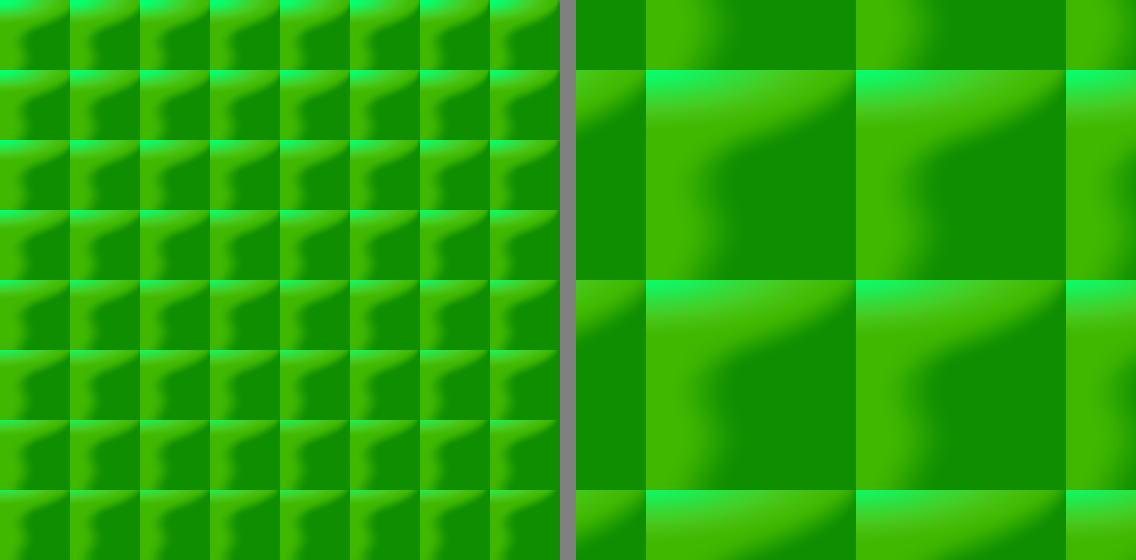
Left, the full canvas; right, a detail of the centre.
Give the GLSL for this pattern, as a WebGL 1 fragment shader.

```glsl
precision highp float;

uniform vec2 u_resolution;

#define TILES 8.0
#define DRIFT vec2(0.08, 0.13)
#define SHADE vec3(0.058, 0.557, 0.0)
#define LEAF vec3(0.25, 0.72, 0.0)
#define PALE vec3(0.29, 0.79, 0.12)
#define GLOW vec3(0.02, 1.0, 0.44)
#define GLOW_SIZE vec2(1.05, 0.36)
#define RIDGE_SOFTNESS 0.20
#define SIDE_SOFTNESS 0.34

// Light on the left side, with a wavy soft border
float sideLight(vec2 q) {
  float border = 0.505 + 0.025 * cos(15.0 * (q.y - 0.82));
  border -= 0.08 * smoothstep(0.92, 1.2, q.y);
  return 1.0 - smoothstep(border - SIDE_SOFTNESS, border, q.x);
}

// Light along the top, above a curve that falls away to the right
float ridgeLight(vec2 q) {
  float border = 0.12 + 0.5 * sqrt(max(1.05 - q.x, 0.0));
  return smoothstep(0.0, RIDGE_SOFTNESS, border - q.y);
}

// One tile, with q running right and down from its upper left corner
vec3 tileColor(vec2 q) {
  float light = 1.0 - (1.0 - sideLight(q)) * (1.0 - ridgeLight(q));
  vec3 color = mix(SHADE, LEAF, light);
  float reach = length(q / GLOW_SIZE);
  color = mix(color, PALE, light * (1.0 - smoothstep(0.6, 1.0, reach)));
  return mix(color, GLOW, 1.0 - smoothstep(0.1, 0.78, reach));
}

// Grid of tiles whose contents slide slightly from cell to cell
vec3 pattern(vec2 uv) {
  vec2 p = vec2(uv.x, 1.0 - uv.y) * TILES;
  vec2 cell = floor(p);
  return tileColor(fract(p) + DRIFT * cell / (TILES - 1.0));
}

void main() {
  // Four samples per pixel smooth the tile seams
  vec3 color = vec3(0.0);
  for (int j = 0; j < 2; j++) {
    for (int i = 0; i < 2; i++) {
      vec2 offset = (vec2(float(i), float(j)) - 0.5) * 0.5;
      color += pattern((gl_FragCoord.xy + offset) / u_resolution);
    }
  }
  gl_FragColor = vec4(color * 0.25, 1.0);
}
```
